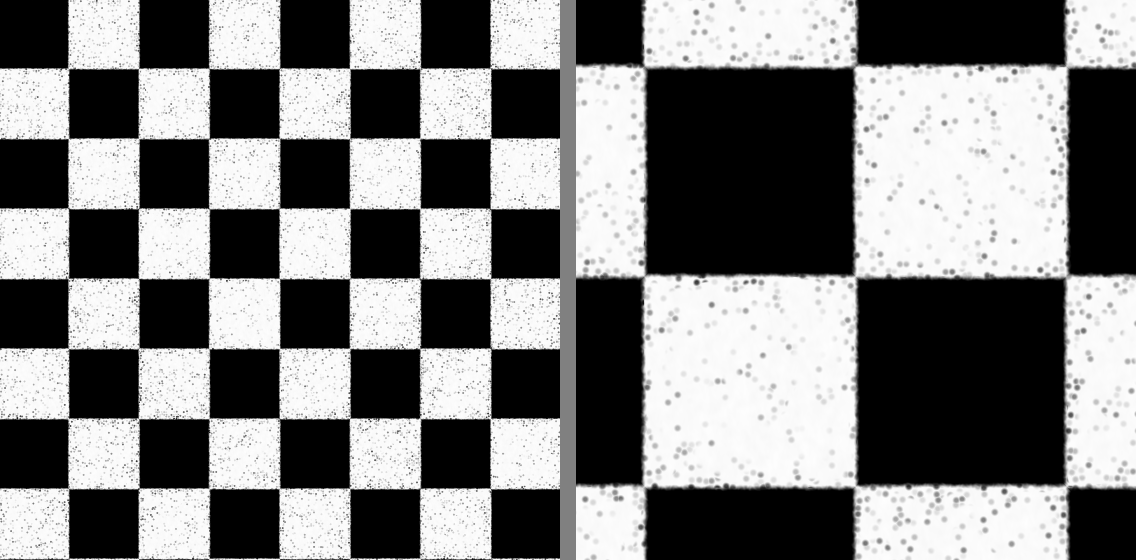
Left: the whole. Right: its middle third, enlarged.
This pattern is drawn by a three.js fragment shader. Its source:

```glsl
// Worn black and white checkerboard, about eight squares each way.
// A signed distance to the square edges gives soft, slightly ragged borders;
// cellular noise scatters grey specks over the white, thickest near its edges.
varying vec2 vUv;

vec2 hash2(vec2 p) {
  return fract(sin(vec2(dot(p, vec2(127.1, 311.7)), dot(p, vec2(269.5, 183.3)))) * 43758.5);
}

// Smooth uneven patches from layered, warped sines, about 0 to 1.
float patches(vec2 p) {
  float sum = 0.0, gain = 0.25;
  for (int i = 0; i < 3; i++) {
    sum += gain * sin(p.x + 1.7 * sin(p.y * 0.8)) * sin(p.y + 1.3 * sin(p.x * 0.7));
    p = mat2(1.5, 1.1, -1.1, 1.5) * p + 2.3;
    gain *= 0.65;
  }
  return 0.5 + sum;
}

// Jittered dots: each appears with the given chance and has its own darkness.
float specks(vec2 p, float chance) {
  vec2 home = floor(p);
  float ink = 0.0;
  for (int y = -1; y <= 1; y++) {
    for (int x = -1; x <= 1; x++) {
      vec2 id = home + vec2(x, y);
      vec2 kind = hash2(id + 37.0);
      float d = length(p - id - 0.15 - 0.7 * hash2(id));
      float shown = smoothstep(0.0, 0.12, chance - kind.x);
      float dark = 0.1 + 0.6 * kind.y * kind.y * (0.4 + chance);
      ink = max(ink, shown * dark * (1.0 - smoothstep(0.15, 0.65, d)));
    }
  }
  return ink;
}

void main() {
  // Board coordinates: columns are a little wider than rows.
  vec2 board = vec2((vUv.x - 0.1228) / 0.12565 + 1.0, (vUv.y - 0.002) / 0.125);
  vec2 tile = floor(board);
  vec2 inset = 0.5 - abs(fract(board) - 0.5);
  float edge = min(inset.x, inset.y);

  // Positive inside white squares, which spread slightly over the black.
  float side = 1.0 - 2.0 * mod(tile.x + tile.y, 2.0);
  float ragged = 0.012 * (patches(board * 45.0) - 0.5);
  float white = smoothstep(-0.016, 0.013, side * edge + 0.004 + ragged);

  // Wear differs from square to square and gathers along the borders.
  vec2 wear = hash2(tile + 5.0);
  float patchy = smoothstep(0.45, 0.95, patches(board * 7.0 + wear * 20.0));
  float chance = 0.09 + 0.13 * wear.x + 0.4 * patchy + 0.5 * exp(-edge * 16.0);
  float ink = specks(vUv * 240.0, chance);

  // Faint brushed grain in the paint.
  float grain = 0.025 * patches(board * vec2(38.0, 24.0) + wear * 9.0);
  gl_FragColor = vec4(vec3(white * (0.995 - grain - ink)), 1.0);
}
```
